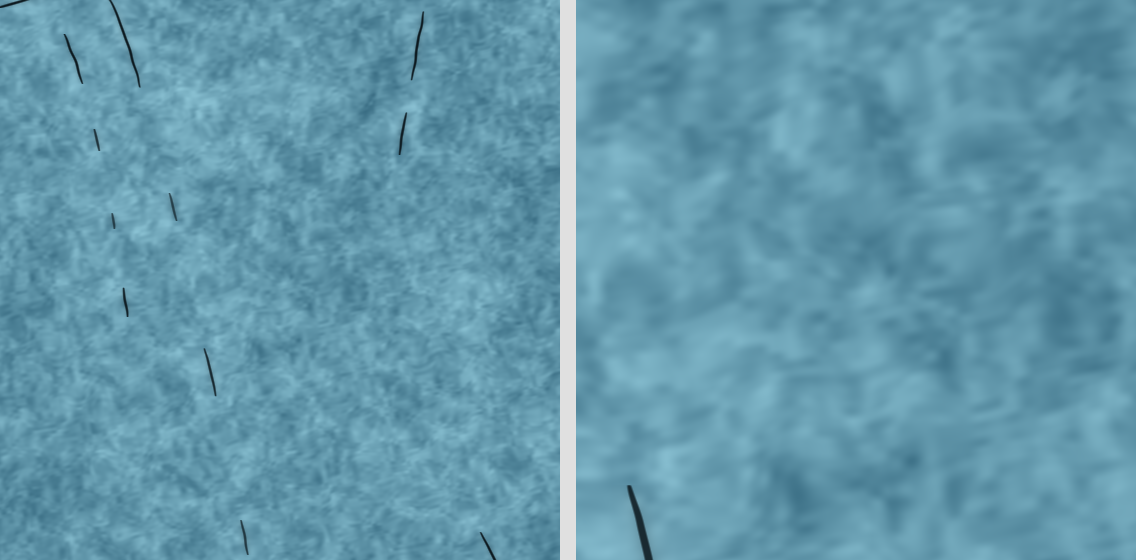
Left: the whole. Right: its middle third, enlarged.
Write a Shadertoy shader that draws this texture.

```glsl
const vec3 FELT_BLUE = vec3(0.380, 0.590, 0.668);
const vec3 CRACK_INK = vec3(0.035, 0.075, 0.095);
const float FELT_CONTRAST = 0.19;
const float HAZE_GAIN = 0.045;

float hash(vec2 p) {
    return fract(sin(dot(p, vec2(127.1, 311.7))) * 43758.55);
}

float valueNoise(vec2 p) {
    vec2 cell = floor(p), f = fract(p);
    f = f * f * (3.0 - 2.0 * f);
    float low = mix(hash(cell), hash(cell + vec2(1, 0)), f.x);
    float high = mix(hash(cell + vec2(0, 1)), hash(cell + vec2(1, 1)), f.x);
    return mix(low, high, f.y) - 0.5;
}

vec2 rotate(vec2 p, float angle) {
    float c = cos(angle), s = sin(angle);
    return vec2(c * p.x - s * p.y, s * p.x + c * p.y);
}

// Matted fibres: stretched octaves, each turned to a new direction
float felt(vec2 p) {
    p += 0.012 * vec2(valueNoise(p * 28.0), valueNoise(p * 28.0 + 41.0));
    float sum = 0.35 * valueNoise(p * 5.0);
    float frequency = 19.0, weight = 0.38;
    for (int i = 0; i < 4; i++) {
        vec2 q = rotate(p, 0.6 + 1.3 * float(i)) * vec2(1.0, 0.65);
        sum += weight * valueNoise(q * frequency + 17.0 * float(i));
        frequency *= 2.0;
        weight = i < 2 ? weight * 1.3 : weight * 0.75;
    }
    return sum;
}

// Broken crack along x = startX + run * depth^bend; returns ink and pale haze
vec2 seam(vec2 p, float startX, float run, float bend,
          float firstDash, float spacing, float halfLength, int dashes) {
    float depth = max(1.0 - p.y, 0.001);
    float curveX = startX + run * pow(depth, bend);
    float slope = run * bend * pow(depth, bend - 1.0);
    float wobble = 0.004 * valueNoise(vec2(depth * 45.0, startX * 90.0));
    float across = abs(p.x - curveX - wobble) / sqrt(1.0 + slope * slope);
    float soft = 0.8 / iResolution.y + 0.0005;
    vec2 result = vec2(0.0);
    for (int n = 0; n < dashes; n++) {
        float random = hash(vec2(float(n) + 3.0, startX * 50.0));
        float shrink = n == 0 ? 1.0 : mix(0.3, 0.65, random);
        float strength = n == 0 ? 0.95 : mix(0.65, 0.95, random);
        float reach = halfLength * shrink;
        float along = abs(depth - firstDash - float(n) * spacing);
        float taper = sqrt(max(1.0 - along * along / (reach * reach), 0.0));
        float width = mix(0.0008, 0.0024, taper);
        float line = 1.0 - smoothstep(width - soft, width + soft, across);
        line *= smoothstep(0.0, 0.25, taper);
        float shadow = 0.25 * taper * exp(-across / 0.005);
        float beyond = max(along - reach, 0.0);
        float haze = exp(-pow(across / 0.032, 2.0) - pow(beyond / 0.04, 2.0));
        result = max(result, vec2(max(line * strength, shadow), haze));
    }
    return result;
}

void mainImage(out vec4 fragColor, in vec2 fragCoord) {
    vec2 uv = fragCoord / iResolution.y;

    // Sparse dashed cracks
    vec2 crack = seam(uv, 0.05, 0.23, 0.45, 0.105, 0.145, 0.045, 4);
    crack = max(crack, seam(uv, 0.195, 0.25, 0.8, 0.075, 0.295, 0.082, 4));
    crack = max(crack, seam(uv, 0.76, -0.17, 1.0, 0.082, 0.157, 0.062, 2));
    crack = max(crack, seam(uv, 0.403, 0.48, 1.0, 1.0, 1.0, 0.05, 1));
    crack = max(crack, seam(uv, 0.046, -3.5, 1.0, 0.006, 1.0, 0.009, 1));

    // Mottled ground, slightly lighter to the left
    float shade = FELT_CONTRAST * felt(uv) + 0.02 * (0.5 - uv.x);
    vec3 color = FELT_BLUE + shade * vec3(0.98, 1.03, 0.97);
    color += HAZE_GAIN * crack.y * (1.0 - crack.x);
    color = mix(color, CRACK_INK, crack.x);

    fragColor = vec4(clamp(color, 0.0, 1.0), 1.0);
}
```
